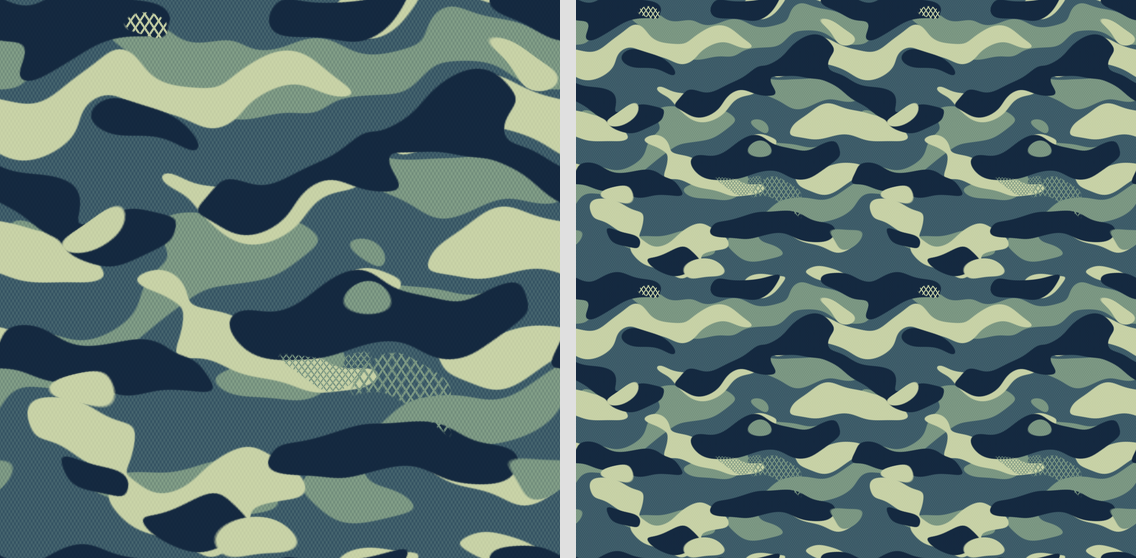
Left, the tile; right, the same tile 2 across and 2 down.
A Shadertoy shader for this pattern:

```glsl
// Seamless camouflage cloth: teal ground with green, cream and navy blotches.
// Blotches are level sets of random whole-number waves, so all edges wrap;
// bean spots, net patches and a fine dotted weave lie on top.

const float TAU = 6.2831853;
const vec3 TEAL  = vec3(0.24, 0.36, 0.41);
const vec3 NAVY  = vec3(0.08, 0.16, 0.25);
const vec3 CREAM = vec3(0.78, 0.82, 0.65);
const vec3 GREEN = vec3(0.48, 0.59, 0.51);

// Integer hash to 0..1
float hash(int n) {
    uint h = uint(n) * 747796405u + 2891336453u;
    h = ((h >> ((h >> 28u) + 4u)) ^ h) * 277803737u;
    h = (h >> 22u) ^ h;
    return float(h & 65535u) / 65536.0;
}

// Periodic Gaussian field with unit variance, stretched sideways
float blotchField(vec2 p, int seed) {
    float sum = 0.0, power = 0.0;
    for (int ky = 1; ky <= 7; ky++) {
        for (int kx = -4; kx <= 4; kx++) {
            vec2 k = vec2(kx, ky);
            float amp = exp(-k.x * k.x / 10.0 - (k.y - 4.0) * (k.y - 4.0) / 4.0);
            float phase = hash(seed * 1000 + ky * 16 + kx + 8);
            sum += amp * cos(TAU * (dot(k, p) + phase));
            power += 0.5 * amp * amp;
        }
    }
    return sum * inversesqrt(power);
}

// Antialiased area where the field exceeds a level
float blotch(vec2 p, int seed, float level) {
    float f = blotchField(p, seed) - level;
    float w = max(fwidth(f), 1e-5);
    return smoothstep(-w, w, f);
}

// Bent, tilted ellipse repeated on the unit tile
float bean(vec2 p, vec2 centre, vec2 radius, float tilt, float bend) {
    vec2 q = fract(p - centre + 0.5) - 0.5;
    float c = cos(tilt), s = sin(tilt);
    q = vec2(c * q.x + s * q.y, c * q.y - s * q.x);
    q.y += bend * q.x * q.x;
    float w = 1.2 / (iResolution.y * radius.y);
    return smoothstep(-w, w, 1.0 - length(q / radius));
}

// Diamond net of crossing threads
float net(vec2 p, vec2 repeats) {
    vec2 u = vec2(dot(p, repeats), dot(p, repeats * vec2(1, -1)));
    vec2 d = abs(fract(u) - 0.5);
    float w = 0.7 * length(repeats) / iResolution.y;
    return 1.0 - smoothstep(0.13 - w, 0.13 + w, min(d.x, d.y));
}

void mainImage(out vec4 fragColor, in vec2 fragCoord) {
    vec2 uv = fragCoord / iResolution.xy;

    // Periodic warp that bends the blotches into fingers and lobes
    vec2 p = uv;
    p.x += 0.026 * sin(TAU * (4.0 * uv.y - uv.x) + 1.0);
    p.y += 0.020 * sin(TAU * (3.0 * uv.x + uv.y) + 2.0);
    p += 0.005 * sin(TAU * vec2(7.0 * uv.y + 3.0 * uv.x, 6.0 * uv.x - 4.0 * uv.y));

    // Main layers
    vec3 col = TEAL;
    col = mix(col, GREEN, blotch(p, 3, 0.58));
    col = mix(col, CREAM, blotch(p, 11, 0.64));
    col = mix(col, NAVY, blotch(p, 7, 0.64));

    // Scattered spots, every third one green
    for (int i = 0; i < 6; i++) {
        vec2 centre = fract(vec2(0.755, 0.570) * float(i) + vec2(0.17, 0.31));
        vec2 radius = vec2(0.052, 0.030) * (0.85 + 0.4 * hash(i + 40));
        float tilt = 1.4 * (hash(i + 60) - 0.5);
        float bend = 7.0 * (hash(i + 80) - 0.4);
        vec3 tint = i % 3 == 2 ? GREEN : CREAM;
        col = mix(col, tint, bean(p, centre, radius, tilt, bend));
    }

    // Net patches: wide green ones and a small cream one on navy
    float wide = bean(p, vec2(0.73, 0.30), vec2(0.12, 0.040), -0.35, 3.0);
    float fine = bean(p, vec2(0.58, 0.34), vec2(0.07, 0.030), -0.2, -4.0);
    float small = bean(p, vec2(0.24, 0.96), vec2(0.040, 0.024), 0.1, 4.0);
    col = mix(col, GREEN, wide * net(uv, vec2(60, 40)));
    col = mix(col, GREEN, fine * net(uv, vec2(90, 70)));
    col = mix(col, mix(NAVY, CREAM, net(uv, vec2(60, 40))), small);

    // Staggered dots of the weave, faint on navy and cream
    float weave = cos(TAU * 150.0 * uv.x) * cos(TAU * 90.0 * uv.y);
    float strength = smoothstep(0.14, 0.34, col.g) * (1.0 - 0.7 * smoothstep(0.6, 0.8, col.g));
    col += vec3(0.050, 0.052, 0.035) * weave * (0.1 + 0.9 * strength);

    fragColor = vec4(col, 1.0);
}
```
